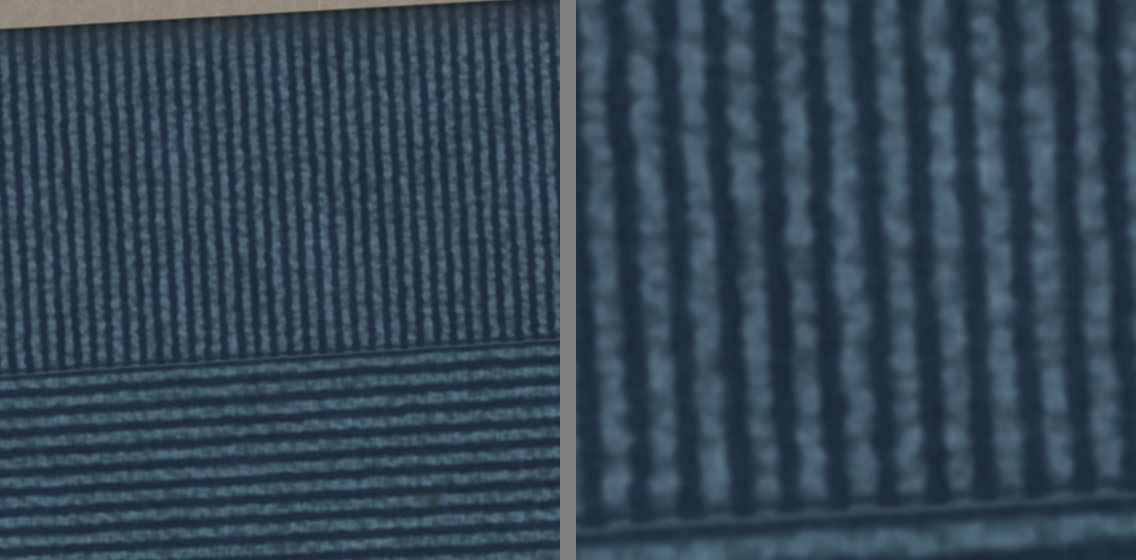
Left, the full canvas; right, a detail of the centre.
Reproduce this texture procedurally as a WebGL 2 fragment shader.

```glsl
#version 300 es
precision highp float;
// Ribbed blue cloth: 34 upright ribs above a tilted seam, cross ribs that fan
// slightly below it, and a strip of pale card along the top. Ribs are cosine
// waves whose paths, widths and brightness are varied with gradient noise.

uniform vec2 u_resolution;
out vec4 outColor;

const float RIBS_ACROSS = 34.2;
const float RIB_LEAN = 0.055;
const float RIB_OFFSET = 0.3785;
const float BAND_PITCH = 0.0355;
const float BAND_START = 0.017;
const float BAND_FAN = 0.045;
const float SEAM_LEFT = 0.329;
const float SEAM_SLOPE = 0.065;
const float EDGE_LEFT = 0.948;
const float EDGE_SLOPE = 0.058;
const float WOBBLE = 0.09;

const vec3 GROOVE = vec3(0.122, 0.180, 0.238);
const vec3 CREST = vec3(0.265, 0.350, 0.412);
const vec3 FLECK = vec3(0.350, 0.445, 0.515);
const vec3 TEAL = vec3(0.240, 0.350, 0.400);
const vec3 SHADE = vec3(0.20, 0.235, 0.26);
const vec3 CARD = vec3(0.568, 0.538, 0.485);
const vec3 STAIN = vec3(0.19, 0.22, 0.23);

const float TAU = 6.2831853;

vec2 hashGradient(vec2 cell) {
  vec3 p = fract(cell.xyx * vec3(0.1031, 0.1030, 0.0973));
  p += dot(p, p.yzx + 33.33);
  float angle = TAU * fract((p.x + p.y) * p.z);
  return vec2(cos(angle), sin(angle));
}

// Gradient noise, about -0.7 to 0.7
float noise(vec2 p) {
  vec2 i = floor(p), f = fract(p);
  vec2 w = f * f * f * (f * (f * 6.0 - 15.0) + 10.0);
  vec2 e = vec2(0.0, 1.0);
  float a = dot(hashGradient(i), f);
  float b = dot(hashGradient(i + e.yx), f - e.yx);
  float c = dot(hashGradient(i + e.xy), f - e.xy);
  float d = dot(hashGradient(i + e.yy), f - e.yy);
  return mix(mix(a, b, w.x), mix(c, d, w.x), w.y);
}

// Soft raised profile: 0 in the groove, 1 on the crest at whole phases
float ribProfile(float phase, float bias) {
  return smoothstep(0.02, 1.04, 0.5 + 0.5 * cos(TAU * phase) + bias);
}

float softLine(float d, float halfWidth) {
  return exp(-d * d / (halfWidth * halfWidth));
}

vec3 ribColor(float height, vec3 crest, float flecks, float wear) {
  vec3 top = mix(crest, FLECK, clamp(0.15 + 1.1 * flecks, 0.0, 0.9));
  top *= 1.0 + 0.28 * min(flecks, 0.0) + 0.06 * wear;
  return mix(GROOVE * (1.0 + 0.08 * wear), top, height);
}

vec3 uprightRibs(vec2 p) {
  float across = (p.x + RIB_LEAN * p.y - RIB_OFFSET) * RIBS_ACROSS;
  across += WOBBLE * (noise(vec2(across * 0.6, p.y * 14.0))
                    + 0.6 * noise(vec2(across, p.y * 60.0) + 31.0));
  float rib = floor(across + 0.5);
  float wear = noise(vec2(rib * 0.73 + 0.2, p.y * 5.0)) + noise(p * 8.0);
  float flecks = noise(vec2(across * 1.6, p.y * 75.0) + 7.0);
  flecks += 0.35 * noise(vec2(across * 3.0, p.y * 120.0) + 53.0);
  float height = ribProfile(across, 0.02 + 0.26 * flecks + 0.05 * wear);
  return ribColor(height, CREST, flecks, wear);
}

vec3 levelRibs(vec2 p) {
  float depth = SEAM_LEFT + SEAM_SLOPE * p.x - p.y;
  depth *= 1.0 - BAND_FAN * (p.x - 0.2);
  float down = (depth - BAND_START) / BAND_PITCH;
  down += 0.06 * noise(vec2(p.x * 14.0, down * 0.7));
  float band = floor(down + 0.5);
  float wear = noise(vec2(p.x * 6.0, band * 0.73 + 0.4)) + noise(p * 9.0 + 4.0);
  float flecks = noise(vec2(p.x * 50.0 - down * 0.6, down * 2.4))
               + 0.45 * noise(vec2(p.x * 110.0, down * 2.0) + 19.0);
  float height = ribProfile(down, 0.02 + 0.2 * flecks);
  return ribColor(height, mix(CREST, TEAL, 0.6), flecks, wear);
}

void main() {
  vec2 p = gl_FragCoord.xy / u_resolution;
  float pixel = 1.0 / min(u_resolution.x, u_resolution.y);

  // Two cloth panels and the stitched fold between them
  float seam = p.y - SEAM_LEFT - SEAM_SLOPE * p.x + 0.002 * noise(p * 25.0);
  vec3 color = mix(levelRibs(p), uprightRibs(p), smoothstep(-0.003, 0.003, seam));
  color = mix(color, GROOVE, 0.75 * softLine(seam - 0.007, 0.005));
  color = mix(color, GROOVE, 0.75 * softLine(seam + 0.006, 0.005));
  color = mix(color, CREST * 0.86, 0.7 * softLine(seam, 0.0028));

  // Fine grain and two faint stains
  color *= 1.0 + 0.10 * noise(p * 140.0) + 0.08 * noise(p * 55.0);
  float stain = softLine(length((p - vec2(0.77, 0.107)) * vec2(0.75, 1.0)), 0.014)
              + softLine(length((p - vec2(0.98, 0.004)) * vec2(0.6, 1.0)), 0.013);
  color = mix(color, STAIN, 0.6 * min(stain, 1.0));

  // Card strip with its shadow on the cloth
  float edge = p.y - EDGE_LEFT - EDGE_SLOPE * p.x;
  float below = max(-edge, 0.0);
  color = mix(color, SHADE, 0.62 * exp(-below * below / 0.0028));
  color *= 1.0 - 0.45 * exp(-below / 0.010);
  vec3 card = CARD * (1.0 + 0.06 * noise(p * 45.0) + 0.05 * noise(p * 130.0));
  card *= 1.0 + 0.10 * softLine(p.x - 0.571, 0.002);
  color = mix(color, card, smoothstep(-0.0015 - pixel, 0.0015 + pixel, edge));

  outColor = vec4(color, 1.0);
}
```
